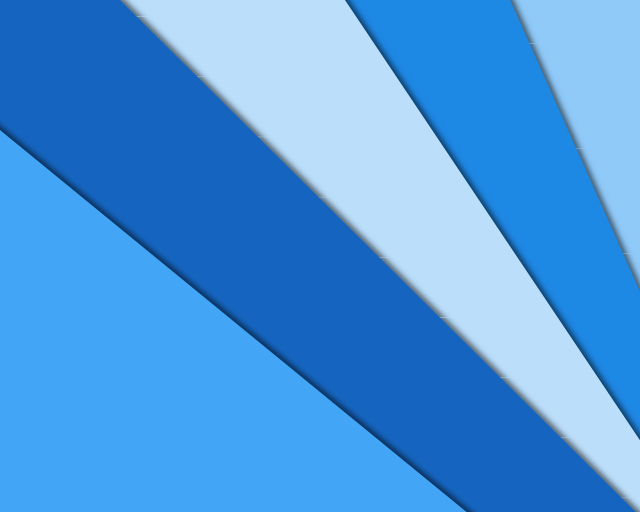
Reproduce this background procedurally as a Shadertoy shader.

```glsl
// Layered blue paper sheets with diagonal edges and soft shadows.

#define SHADOW_WIDTH 0.0095
#define SHADOW_STRENGTH 0.46
#define SEAM_HEIGHT 0.0016
#define SEAM_FADE 0.45

const vec3 SKY   = vec3(0.259, 0.647, 0.961);
const vec3 NAVY  = vec3(0.082, 0.396, 0.753);
const vec3 PALE  = vec3(0.733, 0.871, 0.984);
const vec3 AZURE = vec3(0.118, 0.533, 0.898);
const vec3 LIGHT = vec3(0.565, 0.792, 0.976);

// Signed distance to the line from top to foot, positive on its right side.
float edgeDistance(vec2 p, vec2 top, vec2 foot) {
    vec2 along = normalize(foot - top);
    return dot(p - top, vec2(-along.y, along.x));
}

// Thin horizontal breaks in a shadow, repeated up the canvas.
float seams(float y, float period, float phase) {
    float offset = abs(mod(y - phase + 0.5 * period, period) - 0.5 * period);
    return 1.0 - SEAM_FADE * (1.0 - smoothstep(0.0, SEAM_HEIGHT, offset));
}

// Lay a sheet left of an edge and darken what lies just beyond it.
vec3 laySheet(vec3 below, vec3 sheet, float d, float shadowScale) {
    float reach = max(d, 0.0) / SHADOW_WIDTH;
    float shadow = SHADOW_STRENGTH * shadowScale * exp(-reach * reach);
    float halfPixel = 0.6 / iResolution.y;
    float cover = 1.0 - smoothstep(-halfPixel, halfPixel, d);
    return mix(below * (1.0 - shadow), sheet, cover);
}

void mainImage(out vec4 fragColor, in vec2 fragCoord) {
    vec2 uv = fragCoord / iResolution.xy;
    vec2 scale = vec2(iResolution.x / iResolution.y, 1.0);
    vec2 p = uv * scale;

    // Edges from right to left, with end points as fractions of the canvas.
    float lightEdge = edgeDistance(p, vec2(0.797, 1.0) * scale, vec2(1.0, 0.430) * scale);
    float azureEdge = edgeDistance(p, vec2(0.539, 1.0) * scale, vec2(1.0, 0.140) * scale);
    float paleEdge  = edgeDistance(p, vec2(0.1875, 1.0) * scale, vec2(0.9935, 0.0) * scale);
    float navyEdge  = edgeDistance(p, vec2(0.0, 0.746) * scale, vec2(0.729, 0.0) * scale);

    // Sheets stacked from the bottom up.
    vec3 color = LIGHT;
    color = laySheet(color, AZURE, lightEdge, seams(uv.y, 0.205, 0.095));
    color = laySheet(color, PALE, azureEdge, 1.0);
    color = laySheet(color, NAVY, paleEdge, seams(uv.y, 0.1175, 0.0275));
    color = laySheet(color, SKY, navyEdge, 1.0);

    fragColor = vec4(color, 1.0);
}
```
